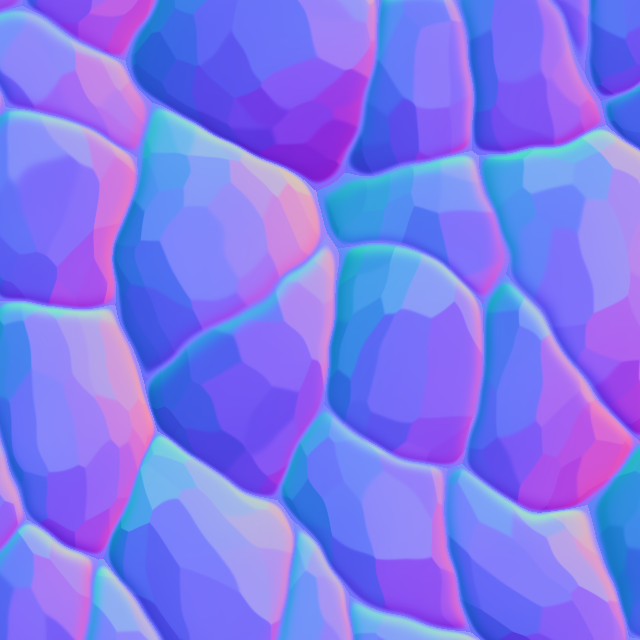
A Shadertoy shader for this texture map:

```glsl
// Tangent-space normal map of packed, chipped boulders.
// Stones are cells of a stretched power diagram; each is a dome cut into
// flat facets by a second, soft Voronoi, with a bright rim and a soft seam.

#define STONES 4.0        // stones across the canvas
#define STRETCH 0.30      // largest elongation of a stone
#define SIZE_SPREAD 0.22  // difference in stone sizes
#define FACETS 3.0        // facets across a stone
#define FACET_SLOPE 0.25  // steepness of the dome
#define FACET_JITTER 0.30 // random tilt of single facets
#define RIM_SLOPE 0.75    // steepness of the worn rim
#define RIM_WIDTH 0.055   // in stone units
#define SEAM_WIDTH 0.030  // in stone units
#define BIAS vec2(-0.04, -0.07)

vec2 hash2(vec2 p) {
    return fract(sin(vec2(dot(p, vec2(127.1, 311.7)),
                          dot(p, vec2(269.5, 183.3)))) * 43758.5453);
}

float noise(vec2 p) {
    vec2 i = floor(p), f = fract(p);
    f = f * f * (3.0 - 2.0 * f);
    return mix(mix(hash2(i).x, hash2(i + vec2(1, 0)).x, f.x),
               mix(hash2(i + vec2(0, 1)).x, hash2(i + vec2(1, 1)).x, f.x), f.y);
}

vec2 noise2(vec2 p) {
    return vec2(noise(p), noise(p + 37.4)) - 0.5;
}

// Stretched frame of a stone: leans to the upper left, longer than wide
mat2 stoneFrame(vec2 id) {
    vec2 h = hash2(id + 51.7);
    float lean = mix(-0.25, 0.85, h.x), s = 1.05 + STRETCH * h.y;
    float c = cos(lean), n = sin(lean);
    return mat2(c * s, -n / s, n * s, c / s);
}

vec2 stoneCentre(vec2 id) {
    return id + 0.5 + 0.75 * (hash2(id) - 0.5);
}

// Power distance to a stone; local receives the position in its frame
float stoneDistance(vec2 p, vec2 id, out vec2 local) {
    local = stoneFrame(id) * (p - stoneCentre(id));
    return dot(local, local) - SIZE_SPREAD * hash2(id + 9.3).x;
}

// Slope of the chipped dome at a local position
vec2 facetSlope(vec2 local, vec2 id, vec2 p) {
    vec2 f = local * (0.6 + length(local)) * FACETS + 0.5;
    f += 0.25 * noise2(p * 2.2 + 5.0);
    vec2 cell = floor(f), sum = vec2(0.0);
    float total = 0.0, sharpness = mix(18.0, 60.0, noise(p * 2.5 + 70.0));
    for (int y = -1; y <= 1; y++)
    for (int x = -1; x <= 1; x++) {
        vec2 c = cell + vec2(x, y), key = c + id * 17.0;
        vec2 site = c + 0.5 + 0.8 * (hash2(key) - 0.5);
        float w = exp(-sharpness * dot(f - site, f - site));
        vec2 tilt = FACET_JITTER * (hash2(key + 3.1) - 0.5);
        sum += w * ((site - 0.5) * FACET_SLOPE + tilt);
        total += w;
    }
    vec2 dome = (f - 0.5) * FACET_SLOPE;
    return transpose(stoneFrame(id)) * mix(sum / max(total, 1e-30), dome, 0.15);
}

void mainImage(out vec4 fragColor, in vec2 fragCoord) {
    vec2 p = fragCoord / iResolution.y * STONES;
    p += 0.22 * noise2(p * 1.7) + 0.05 * noise2(p * 5.0);
    vec2 base = floor(p);

    // Stone that owns this point
    vec2 stone = base, local = vec2(0.0), other;
    float nearest = 1e3;
    for (int y = -2; y <= 2; y++)
    for (int x = -2; x <= 2; x++) {
        vec2 id = base + vec2(x, y);
        float d = stoneDistance(p, id, other);
        if (d < nearest) { nearest = d; stone = id; local = other; }
    }

    // Rounded distance and direction to its outline
    vec2 ownGradient = transpose(stoneFrame(stone)) * local;
    vec2 outward = vec2(0.0);
    float total = 1e-30;
    for (int y = -2; y <= 2; y++)
    for (int x = -2; x <= 2; x++) {
        vec2 id = base + vec2(x, y);
        if (distance(id, stone) < 0.5) continue;
        float gap = stoneDistance(p, id, other) - nearest;
        vec2 gradient = 2.0 * (transpose(stoneFrame(id)) * other - ownGradient);
        float steep = max(length(gradient), 1e-3);
        float w = exp(-35.0 * gap / steep);
        outward -= w * gradient / steep;
        total += w;
    }
    outward /= total;
    float edge = max(-log(total) / 35.0, 0.0);

    // Facets, then rim, flattened in the seam
    vec2 slope = facetSlope(local, stone, p) + BIAS;
    float wear = mix(0.3, 1.3, noise(p * 2.0 + 20.0)) * (1.0 + 0.4 * outward.y);
    slope += outward * RIM_SLOPE * wear * exp(-pow(edge / RIM_WIDTH, 2.0));
    slope += 0.06 * noise2(p * 3.0 + 11.0);
    slope *= mix(0.15, 1.0, smoothstep(0.0, SEAM_WIDTH, edge));

    vec3 normal = normalize(vec3(slope, 1.0));
    fragColor = vec4((0.5 + 0.5 * normal) * vec3(1.0, 1.0, 0.985), 1.0);
}
```
